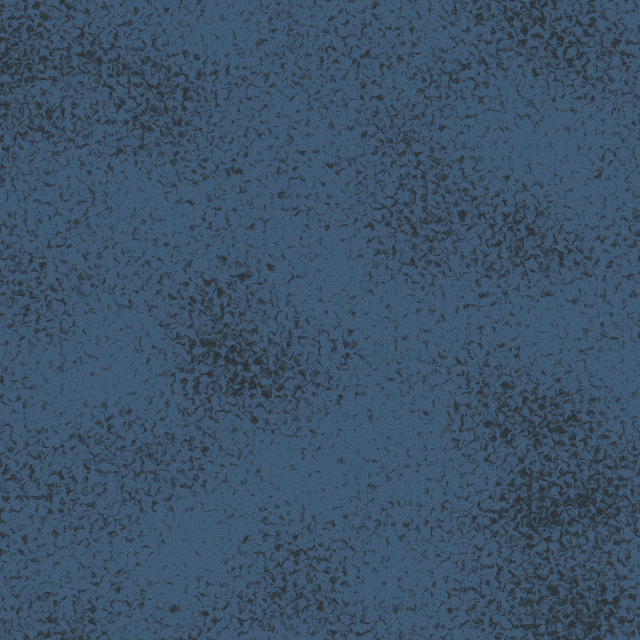
A Shadertoy shader for this texture:

```glsl
const vec3 BASE_BLUE = vec3(0.254, 0.358, 0.460);
const vec3 SPECK_INK = vec3(0.180, 0.208, 0.230);

const vec2 CLOUD_SCALE = vec2(3.2, 4.2);  // cells of the dense and bare areas
const float CLOUD_STRENGTH = 0.56;        // how far they shift speck density
const float SPECK_SCALE = 104.0;          // cells of the largest specks
const float SPECK_GAIN = 0.62;
const float SPECK_LOW = -0.13;            // faintest trace of ink
const float SPECK_HIGH = 0.69;            // speck is fully inked
const float WARP_SCALE = 75.0;
const float WARP_AMOUNT = 0.9;            // curls the specks, in speck cells
const float GRAIN_SCALE = 370.0;
const float GRAIN_STRENGTH = 0.055;
const float LACUNARITY = 2.07;
const float TAU = 6.2831853;

// Integer hash of a lattice point, 0 to 1
float hash(ivec2 cell) {
    uvec2 q = uvec2(cell) * uvec2(1597334673u, 3812015801u);
    uint h = (q.x ^ q.y) * 1597334673u;
    h = (h ^ (h >> 15)) * 2246822519u;
    h ^= h >> 13;
    return float(h >> 8) / 16777216.0;
}

// Dot product of a corner's random unit gradient with the offset from it
float corner(ivec2 cell, vec2 offset) {
    float angle = TAU * hash(cell);
    return dot(vec2(cos(angle), sin(angle)), offset);
}

float gradientNoise(vec2 p) {
    ivec2 i = ivec2(floor(p));
    vec2 f = fract(p);
    vec2 u = f * f * f * (f * (f * 6.0 - 15.0) + 10.0);
    float bottom = mix(corner(i, f), corner(i + ivec2(1, 0), f - vec2(1, 0)), u.x);
    float top = mix(corner(i + ivec2(0, 1), f - vec2(0, 1)),
                    corner(i + ivec2(1, 1), f - vec2(1, 1)), u.x);
    return mix(bottom, top, u.y);
}

// Octaves are rotated so the lattices do not line up
float fbm(vec2 p, int octaves, float gain) {
    const mat2 TURN = mat2(0.8, 0.6, -0.6, 0.8);
    float sum = 0.0;
    float amplitude = 1.0;
    for (int i = 0; i < octaves; i++) {
        sum += amplitude * gradientNoise(p);
        p = TURN * p * LACUNARITY + 17.3;
        amplitude *= gain;
    }
    return sum;
}

void mainImage(out vec4 fragColor, in vec2 fragCoord) {
    vec2 uv = fragCoord / iResolution.y;

    // Curled specks, denser where the clouds are high
    float clouds = fbm(uv * CLOUD_SCALE + 5.7, 4, 0.5);
    vec2 warp = vec2(gradientNoise(uv * WARP_SCALE + 11.9),
                     gradientNoise(uv * WARP_SCALE + 47.2));
    float specks = fbm(uv * SPECK_SCALE + WARP_AMOUNT * warp + 31.4, 3, SPECK_GAIN);
    float ink = smoothstep(SPECK_LOW, SPECK_HIGH, specks + CLOUD_STRENGTH * clouds);

    // Fine grain over the whole surface
    float grain = gradientNoise(uv * GRAIN_SCALE + 83.1);

    vec3 color = mix(BASE_BLUE, SPECK_INK, ink) + GRAIN_STRENGTH * grain;
    fragColor = vec4(color, 1.0);
}
```
